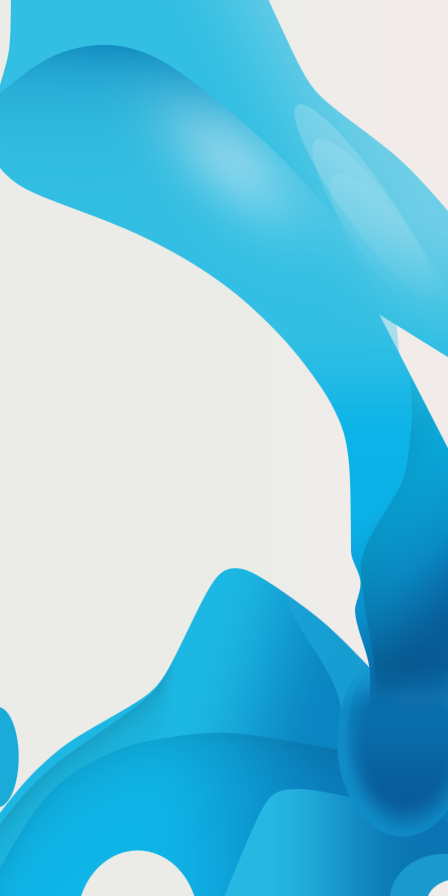
Write a Shadertoy shader that draws this background.

```glsl
// Flowing translucent blue ribbons and folds over a warm pale backdrop.

// Smooth hinge: zero before the bend, rising with unit slope after it.
float knee(float d, float w) {
    return 0.5 * (d + sqrt(d * d + w * w));
}

// Antialiased coverage of the area where d is positive.
float cover(float d) {
    return clamp(0.5 + d / max(fwidth(d), 1e-5), 0.0, 1.0);
}

// Positive inside an ellipse turned by an angle.
float ellipse(vec2 p, vec2 centre, vec2 radius, float angle) {
    float c = cos(angle), s = sin(angle);
    vec2 q = mat2(c, -s, s, c) * (p - centre);
    return 1.0 - length(q / radius);
}

float ribbonLeft(float y) {
    float x = 0.10 - 0.35 * knee(y - 0.45, 0.15) + 0.35 * knee(y - 0.95, 0.15);
    x += knee(y - 1.4, 0.1) + 2.0 * knee(y - 1.62, 0.1) - knee(y - 1.95, 0.15);
    x -= 0.55 * knee(y - 2.2, 0.2) + 0.45 * knee(y - 2.5, 0.2) + 0.28 * knee(y - 2.95, 0.2);
    x -= 0.24 * knee(y - 3.4, 0.15) + 0.38 * knee(y - 3.7, 0.15) + 0.10 * knee(y - 4.0, 0.15);
    return x + 0.08 * smoothstep(4.72, 5.0, y) - 0.05 * smoothstep(5.0, 5.25, y)
             + 0.13 * smoothstep(5.2, 5.8, y);
}

float ribbonRight(float y) {
    return 2.3 + 0.45 * y + knee(y - 0.8, 0.15) - 0.6 * knee(y - 1.35, 0.2);
}

float domeTop(float x) {
    return 0.74 - 0.95 * x + 0.75 * knee(x - 0.4, 0.3) + 0.5 * knee(x - 0.95, 0.3)
         + 0.55 * knee(x - 1.35, 0.3) + 0.35 * knee(x - 2.4, 0.3);
}

float waveTop(float x) {
    float y = 6.95 - 1.35 * x + 0.45 * knee(x - 0.22, 0.15) + 0.36 * knee(x - 0.55, 0.15);
    y += -1.75 * knee(x - 1.38, 0.12) + 2.29 * knee(x - 1.87, 0.12);
    return y + 0.72 * knee(x - 2.07, 0.15) + 0.35 * knee(x - 2.8, 0.2);
}

vec3 ribbonColour(vec2 p) {
    vec3 col = mix(vec3(0.20, 0.75, 0.89), vec3(0.04, 0.70, 0.91), smoothstep(2.7, 3.9, p.y));
    col = mix(col, vec3(0.04, 0.54, 0.78), smoothstep(4.0, 5.3, p.y + 0.8 * (p.x - 3.4)));
    col = mix(col, vec3(0.03, 0.37, 0.61), smoothstep(4.9, 5.9, p.y + p.x - 3.4));

    // Pale upper right side
    float pale = smoothstep(-0.9, 0.5, p.x - 2.3 - 0.5 * p.y) * (1.0 - smoothstep(1.8, 3.2, p.y));
    col = mix(col, vec3(0.53, 0.83, 0.91), 0.7 * pale);

    // Domed fold: shaded crest, diagonal sheen
    float depth = p.y - domeTop(p.x);
    vec2 q = p - vec2(1.95, 1.32);
    float along = 0.7 * (q.x + q.y), across = 0.7 * (q.x - q.y);
    vec3 dome = mix(col, vec3(0.61, 0.87, 0.94),
                    0.85 * exp(-along * along / 0.55 - across * across / 0.13));
    float crest = exp(-2.6 * max(depth, 0.0) - 1.3 * (p.x - 0.95) * (p.x - 0.95));
    dome = mix(dome, vec3(0.06, 0.53, 0.74), 0.9 * crest);
    col = mix(col, dome, cover(depth) * (1.0 - smoothstep(2.2, 3.0, p.y)));

    // Overlapping translucent petals
    for (int i = 0; i < 3; i++) {
        float k = float(i);
        float petal = ellipse(p, vec2(3.12 + 0.16 * k, 1.72 + 0.3 * k), vec2(1.0, 0.2 + 0.03 * k), 0.96);
        col = mix(col, vec3(0.74, 0.90, 0.94), cover(petal) * (0.32 - 0.08 * k) * (1.0 - smoothstep(1.0, 2.9, p.y)));
    }

    // Faint inner fold of the narrow stem
    float fold = p.x - 3.46 - 0.07 * sin(2.5 * p.y - 7.2) + 0.3 * smoothstep(4.0, 4.9, p.y);
    return col * (1.0 - 0.12 * cover(fold) * exp(-2.0 * max(fold, 0.0)) * smoothstep(2.9, 3.8, p.y));
}

vec3 waveColour(vec2 p) {
    vec3 col = mix(vec3(0.11, 0.72, 0.89), vec3(0.04, 0.52, 0.76), smoothstep(1.7, 3.0, p.x + 0.3 * (p.y - 5.6)));

    // Shaded strip along the left shoulder
    float strip = p.y - waveTop(p.x) - 0.10 * smoothstep(1.6, 0.5, p.x);
    col *= 1.0 - 0.13 * cover(strip) * exp(-5.0 * max(strip, 0.0)) * smoothstep(1.55, 1.35, p.x);

    // Lighter back fold right of the peak
    float back = p.x - 2.4 - 0.53 * smoothstep(4.9, 6.15, p.y);
    col = mix(col, vec3(0.10, 0.64, 0.84), 0.8 * cover(back));

    // Broad front swell
    float swell = p.y - (7.4 - 1.9 * p.x + knee(p.x - 0.3, 0.2) + 0.45 * knee(p.x - 0.6, 0.2)
                + 0.3 * knee(p.x - 1.1, 0.2) + 0.35 * knee(p.x - 1.9, 0.3));
    vec3 front = mix(vec3(0.06, 0.71, 0.91), vec3(0.04, 0.49, 0.74), smoothstep(1.2, 3.1, p.x));
    col = mix(col, front * (1.0 - 0.10 * exp(-4.0 * max(swell, 0.0))), cover(swell));

    // Bright lower petal
    float petal = p.y - 6.72 - 0.25 * knee(p.x - 2.6, 0.2) - 2.5 * knee(2.3 - p.x, 0.1);
    return mix(col, mix(vec3(0.15, 0.72, 0.89), vec3(0.04, 0.46, 0.70), smoothstep(2.2, 3.6, p.x)), cover(petal));
}

void mainImage(out vec4 fragColor, in vec2 fragCoord) {
    // Canvas spans 3.84 by 7.68 units with y running downwards
    vec2 uv = fragCoord / iResolution.xy;
    vec2 p = vec2(uv.x, 2.0 - 2.0 * uv.y) * 3.84;
    vec3 paper = mix(vec3(0.92, 0.925, 0.91), vec3(0.945, 0.925, 0.915), smoothstep(2.0, 3.4, p.x));
    vec3 col = paper;

    // Wave, left lobe and lower arch
    col = mix(col, waveColour(p), cover(p.y - waveTop(p.x)));
    col = mix(col, vec3(0.10, 0.67, 0.85), cover(ellipse(p, vec2(-0.02, 6.49), vec2(0.18, 0.43), 0.0)));
    col = mix(col, paper, cover(ellipse(p, vec2(1.18, 7.9), vec2(0.52, 0.61), 0.0)));

    // Ribbon with its pointed opening
    float ribbon = cover(p.x - ribbonLeft(p.y)) * cover(ribbonRight(p.y) - p.x);
    float opening = cover(p.y - 2.72 - 0.62 * (p.x - 3.29)) * cover(2.77 + 1.95 * (p.x - 3.29) - p.y);
    vec3 openingColour = mix(vec3(0.66, 0.87, 0.92), paper, cover(p.x - 3.40 - 0.1 * (p.y - 2.8)));
    vec3 silk = mix(ribbonColour(p), openingColour, opening);
    col = mix(col, silk, ribbon * (1.0 - smoothstep(5.85, 6.4, p.y)));

    // Dark bulb with a lighter rim
    float bulb = ellipse(p, vec2(3.45, 6.35), vec2(0.56, 0.82), 0.0);
    vec3 bulbColour = mix(vec3(0.06, 0.55, 0.78), vec3(0.03, 0.36, 0.60), smoothstep(0.0, 0.45, bulb + 0.15 * (p.x - 3.2)));
    float inner = ellipse(p, vec2(3.43, 6.3), vec2(0.45, 0.72), 0.0);
    bulbColour = mix(bulbColour, vec3(0.04, 0.48, 0.72), 0.6 * cover(inner) * smoothstep(6.9, 6.1, p.y));
    col = mix(col, bulbColour, cover(bulb) * smoothstep(5.65, 6.1, p.y));

    // Lower right curls and corner
    col = mix(col, vec3(0.10, 0.60, 0.81), cover(ellipse(p, vec2(3.8, 7.72), vec2(0.46, 0.40), 0.0)));
    col = mix(col, paper, cover(ellipse(p, vec2(3.95, 7.73), vec2(0.29, 0.20), 0.0)));
    fragColor = vec4(col, 1.0);
}
```
